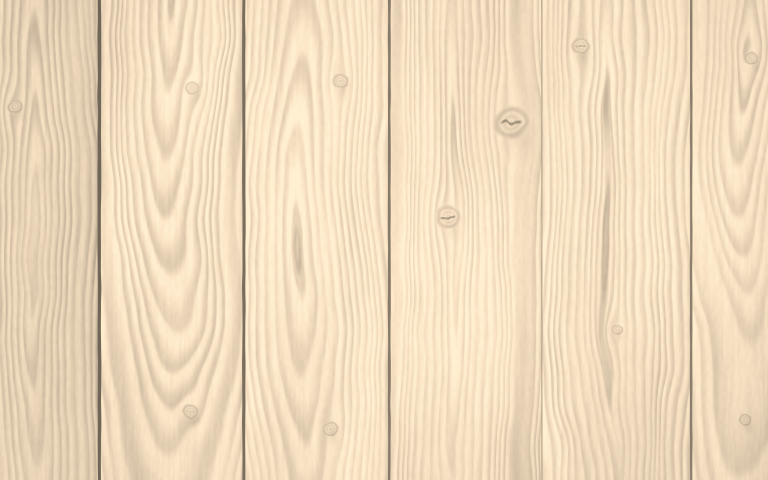
Reproduce this texture procedurally as a Shadertoy shader.

```glsl
// Six pale, cream-washed pine planks standing upright, with grain, knots and dark gaps.

// Tunable values; lengths are in canvas heights
const vec3 LIGHT = vec3(1.00, 0.94, 0.82);
const vec3 BASE = vec3(0.98, 0.89, 0.77);
const vec3 DARK = vec3(0.44, 0.40, 0.34);
const float SEAM_X[7] = float[](-0.10, 0.207, 0.508, 0.811, 1.129, 1.440, 1.75);
const float SEAM_DEPTH[7] = float[](0.0, 1.0, 0.9, 0.75, 0.3, 0.7, 0.0);
const float PLANK_SHADE[6] = float[](0.12, 0.0, -0.02, 0.0, 0.01, 0.05);
// Ring core of each plank: x, y, vertical taper, rings per unit
const vec4 CORE[6] = vec4[](
    vec4(0.06, 0.50, 0.08, 62.0), vec4(0.36, 1.00, 0.13, 56.0),
    vec4(0.625, 0.48, 0.12, 64.0), vec4(0.950, 0.55, 0.04, 58.0),
    vec4(1.275, 0.50, 0.05, 62.0), vec4(1.55, 0.90, 0.14, 60.0));
// Dark streak along the core: half length, strength
const vec2 PITH[6] = vec2[](vec2(0.1, 0.05), vec2(0.1, 0.1), vec2(0.06, 0.28),
    vec2(0.1, 0.0), vec2(0.46, 0.2), vec2(0.1, 0.0));
const float PITH_WIDTH = 0.009;
const vec3 BIG_KNOT = vec3(1.065, 0.744, 0.033);
const vec3 EYE_KNOT = vec3(0.933, 0.548, 0.024);
const int KNOTTY_PLANK = 3;
const float SEAM_HALF_WIDTH = 0.0038;
const float GRAIN_CONTRAST = 0.23;
const float WOBBLE = 0.045;

float hash(vec2 p) {
    return fract(sin(dot(p, vec2(127.1, 311.7))) * 43758.5453);
}

float noise(vec2 p) {
    vec2 i = floor(p), f = fract(p);
    f = f * f * (3.0 - 2.0 * f);
    return mix(mix(hash(i), hash(i + vec2(1, 0)), f.x),
               mix(hash(i + vec2(0, 1)), hash(i + vec2(1, 1)), f.x), f.y);
}

// Centre and radius of one of the two knots in a plank
vec3 knotAt(int plank, int k) {
    if (plank == KNOTTY_PLANK) return k == 0 ? BIG_KNOT : EYE_KNOT;
    vec2 seed = vec2(float(plank), float(k) + 3.0);
    float x = mix(SEAM_X[plank], SEAM_X[plank + 1], 0.25 + 0.5 * hash(seed));
    float y = (float(k) + 0.15 + 0.7 * hash(seed + 17.0)) * 0.5;
    return vec3(x, y, mix(0.009, 0.018, hash(seed + 31.0)));
}

// Shade of a knot in x, coverage in y
vec2 knotShade(vec2 p, vec3 knot) {
    vec2 q = (p - knot.xy) / knot.z;
    float d = length(q * vec2(1.0, 1.1)) + 0.25 * (noise(q * 1.6 + knot.xy * 40.0) - 0.5);
    float disc = 1.0 - smoothstep(0.75, 1.0, d);
    float rim = exp(-pow((d - 0.95) * 6.0, 2.0));
    float tail = exp(-dot((q - vec2(0.5, -1.1)) * vec2(1.6, 1.1), (q - vec2(0.5, -1.1)) * vec2(1.6, 1.1)));
    float crackY = abs(q.y + 0.35 * (noise(vec2(q.x * 3.0, knot.x * 50.0)) - 0.5));
    float crack = (1.0 - smoothstep(0.03, 0.15, crackY)) * (1.0 - smoothstep(0.5, 0.75, abs(q.x)));
    float shade = disc * (0.13 + 0.05 * sin(d * 16.0)) + 0.23 * rim + 0.1 * tail;
    shade += 0.5 * crack * smoothstep(0.014, 0.022, knot.z);
    return vec2(shade, 1.0 - smoothstep(0.9, 1.35, d));
}

void mainImage(out vec4 fragColor, in vec2 fragCoord) {
    float pixel = 1.0 / iResolution.y;
    vec2 p = fragCoord * pixel;

    // Which plank
    int plank = 0;
    for (int i = 1; i < 6; i++) plank += int(step(SEAM_X[i], p.x));
    float seed = float(plank) * 13.7;
    vec4 core = CORE[plank];

    // Knots push the grain aside
    vec2 grainPos = p;
    vec2 knots = vec2(0.0);
    for (int k = 0; k < 2; k++) {
        vec3 knot = knotAt(plank, k);
        vec2 d = p - knot.xy;
        vec2 e = d / (knot.z * vec2(1.9, 3.8));
        grainPos.x -= 0.8 * d.x * exp(-dot(e, e));
        vec2 ks = knotShade(p, knot);
        knots = vec2(knots.x + ks.x, max(knots.y, ks.y));
    }

    // Growth rings: long nested ovals around the core
    vec2 q = grainPos - core.xy;
    q.x += WOBBLE * (noise(vec2(p.x * 5.0 + seed, p.y * 3.2)) - 0.5);
    q.x += 0.009 * (noise(vec2(p.x * 18.0 + seed, p.y * 13.0)) - 0.5);
    float radius = length(vec2(q.x, q.y * core.z));
    float phase = core.w * radius + 2.2 * noise(vec2(radius * 24.0, seed));
    float saw = fract(phase);
    float ring = smoothstep(0.15, 0.75, saw) * (1.0 - smoothstep(0.75, 1.0, saw));
    ring *= 1.0 - smoothstep(0.5, 1.2, fwidth(phase));
    float strength = 0.35 + 0.9 * noise(vec2(radius * 30.0 + seed, p.y * 4.0));

    // Positive shade is darker, negative is lighter
    float shade = -0.075 + PLANK_SHADE[plank];
    shade += GRAIN_CONTRAST * ring * strength * (1.0 - knots.y) + knots.x;
    vec2 pith = q / vec2(PITH_WIDTH, PITH[plank].x);
    shade += PITH[plank].y * (1.0 - smoothstep(0.5, 1.1, length(pith))) * (0.5 + noise(p * vec2(90.0, 9.0)));

    // Fibres, pores, broad stains and darker lower corners
    shade += 0.07 * (noise(vec2(grainPos.x * 210.0, p.y * 11.0)) - 0.5);
    shade += 0.05 * (noise(p * vec2(260.0, 90.0)) - 0.5);
    shade += 0.13 * (noise(p * vec2(9.0, 2.5) + seed) - 0.5);
    vec2 corner = fragCoord / iResolution.xy - vec2(0.5, 0.6);
    shade += 0.18 * dot(corner, corner);

    // Gaps between planks, with worn edges
    float toLeft = p.x - SEAM_X[plank], toRight = SEAM_X[plank + 1] - p.x;
    float nearest = min(toLeft, toRight);
    float depth = toLeft < toRight ? SEAM_DEPTH[plank] : SEAM_DEPTH[plank + 1];
    float halfWidth = SEAM_HALF_WIDTH * depth * (0.75 + 0.4 * noise(vec2(p.y * 25.0, seed)));
    float gap = clamp((halfWidth - nearest) / pixel + 0.5, 0.0, 1.0);
    shade += 0.16 * depth * exp(-toRight / 0.009) - 0.06 * exp(-toLeft / 0.012);
    shade = mix(shade, 0.35 + 0.65 * depth, gap);

    vec3 color = mix(BASE, DARK, clamp(shade, 0.0, 1.0));
    color = mix(color, LIGHT, clamp(-shade * 10.0, 0.0, 1.0));
    fragColor = vec4(color, 1.0);
}
```
